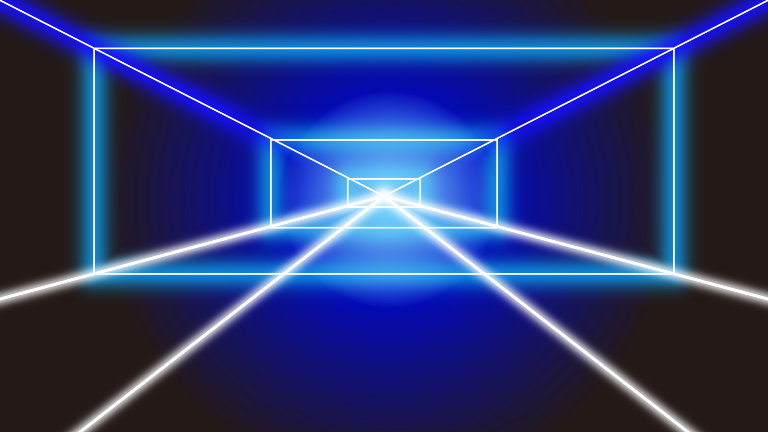
Write a WebGL 2 fragment shader that draws this background.

```glsl
#version 300 es
precision highp float;
// Neon corridor: glowing frames and light rays meeting at a bright vanishing point.

#define VANISH_Y 0.546
#define LINE_HALF 0.0020
#define RAY_HALF 0.0034
#define FRAME_GLOW 0.034
#define BLUE_GLOW 0.034
#define WHITE_GLOW 0.016
#define HALO_RADIUS 0.25
#define BACK_RADIUS 0.66

uniform vec2 u_resolution;
out vec4 outColor;

const vec3 DARK = vec3(0.137, 0.098, 0.086);
const vec3 DEEP_BLUE = vec3(0.0, 0.03, 0.78);
const vec3 RAY_BLUE = vec3(0.08, 0.06, 1.0);
const vec3 NEON_CYAN = vec3(0.06, 0.58, 0.88);
const vec3 HALO = vec3(0.50, 0.86, 1.0);

// Each frame: half width, top and bottom relative to the vanishing point.
const vec3 FRAMES[3] = vec3[3](
  vec3(0.671, 0.342, -0.180),
  vec3(0.262, 0.130, -0.073),
  vec3(0.084, 0.040, -0.025));

// Distance to the outline of a frame.
float frameDistance(vec2 p, vec3 frame) {
  vec2 center = vec2(0.0, 0.5 * (frame.y + frame.z));
  vec2 q = abs(p - center) - vec2(frame.x, 0.5 * (frame.y - frame.z));
  return abs(length(max(q, 0.0)) + min(max(q.x, q.y), 0.0));
}

// Distance to a mirrored pair of rays leaving the origin.
float rayDistance(vec2 p, float slope) {
  vec2 q = vec2(abs(p.x), p.y);
  vec2 dir = normalize(vec2(1.0, slope));
  return length(q - dir * max(dot(q, dir), 0.0));
}

float gaussian(float d, float width) {
  return exp(-d * d / (width * width));
}

float stroke(float d, float halfWidth, float pixel) {
  return 1.0 - smoothstep(halfWidth - 0.5 * pixel, halfWidth + 0.5 * pixel, d);
}

void main() {
  float pixel = 1.0 / u_resolution.y;
  vec2 p = (gl_FragCoord.xy - vec2(0.5 * u_resolution.x, 0.0)) * pixel;
  p.y -= VANISH_Y;
  float radius = length(p - vec2(0.013, -0.008));

  // Radial backdrop
  vec3 color = mix(DEEP_BLUE, DARK, clamp((radius - 0.2) / (BACK_RADIUS - 0.2), 0.0, 1.0));

  // Frame glows and outlines
  float lines = 0.0;
  for (int i = 0; i < 3; i++) {
    float d = frameDistance(p, FRAMES[i]);
    color = mix(color, NEON_CYAN, 0.85 * gaussian(d, FRAME_GLOW));
    lines = max(lines, stroke(d, LINE_HALF, pixel));
  }

  // Blue rays along the ceiling corners
  float ceiling = rayDistance(p, 0.510);
  float ceilingFade = smoothstep(0.12, 0.45, length(p));
  color = mix(color, RAY_BLUE, 0.9 * ceilingFade * gaussian(ceiling, BLUE_GLOW));
  lines = max(lines, stroke(ceiling, LINE_HALF, pixel));

  // Pale halo around the vanishing point
  float halo = clamp(1.0 - radius / HALO_RADIUS, 0.0, 1.0);
  color = mix(color, HALO, 0.95 * pow(halo, 0.8));

  // White rays on the floor
  float ground = min(rayDistance(p, -0.268), rayDistance(p, -0.776));
  color = mix(color, vec3(1.0), 0.75 * gaussian(ground, WHITE_GLOW));
  lines = max(lines, stroke(ground, RAY_HALF, pixel));

  // Hot core and crisp lines
  color = mix(color, vec3(1.0), 0.9 * gaussian(length(p), 0.022));
  color = mix(color, vec3(1.0), lines);
  outColor = vec4(color, 1.0);
}
```
